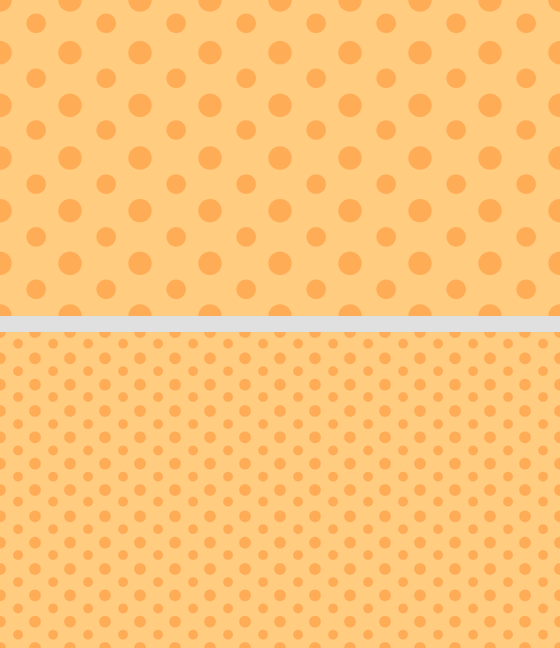
Top: one tile. Bottom: repeated 2 by 2.
A WebGL 1 fragment shader for this pattern:

```glsl
precision highp float;
// Two-tone polka dots: large dots on a grid, smaller ones between them with uneven row heights.

uniform vec2 u_resolution;

const vec2 REPEATS = vec2(8.0, 6.0);              // cells across and down
const vec3 GROUND_COLOR = vec3(1.0, 0.8, 0.502);
const vec3 DOT_COLOR = vec3(1.0, 0.673, 0.341);

// Lengths are in units of the cell height
const float LARGE_RADIUS = 0.222;
const float SMALL_RADIUS = 0.185;
const float SMALL_SHIFT = 0.022;                  // rightward shift of the small dots
const vec3 LOWER_LIFTS = vec3(0.007, 0.002, 0.004);  // upward shift, rows 0 to 2
const vec3 UPPER_LIFTS = vec3(0.031, 0.014, 0.058);  // upward shift, rows 3 to 5

// Upward shift of the small dots in a row counted from the bottom
float rowLift(float row) {
  vec3 index = vec3(0.0, 1.0, 2.0);
  vec3 lower = 1.0 - step(0.5, abs(row - index));
  vec3 upper = 1.0 - step(0.5, abs(row - 3.0 - index));
  return dot(lower, LOWER_LIFTS) + dot(upper, UPPER_LIFTS);
}

float circleDistance(vec2 p, float radius) {
  return length(p) - radius;
}

void main() {
  vec2 grid = gl_FragCoord.xy / u_resolution * REPEATS;
  vec2 cellSize = vec2(u_resolution.x / u_resolution.y * REPEATS.y / REPEATS.x, 1.0);
  float pixel = REPEATS.y / u_resolution.y;

  // Large dots sit on the cell corners, small ones near the cell centres
  vec2 fromCorner = (fract(grid + 0.5) - 0.5) * cellSize;
  vec2 fromCentre = (fract(grid) - 0.5) * cellSize;
  fromCentre -= vec2(SMALL_SHIFT, rowLift(floor(grid.y)));

  float dots = min(circleDistance(fromCorner, LARGE_RADIUS),
                   circleDistance(fromCentre, SMALL_RADIUS));
  float coverage = clamp(0.5 - dots / pixel, 0.0, 1.0);

  gl_FragColor = vec4(mix(GROUND_COLOR, DOT_COLOR, coverage), 1.0);
}
```
